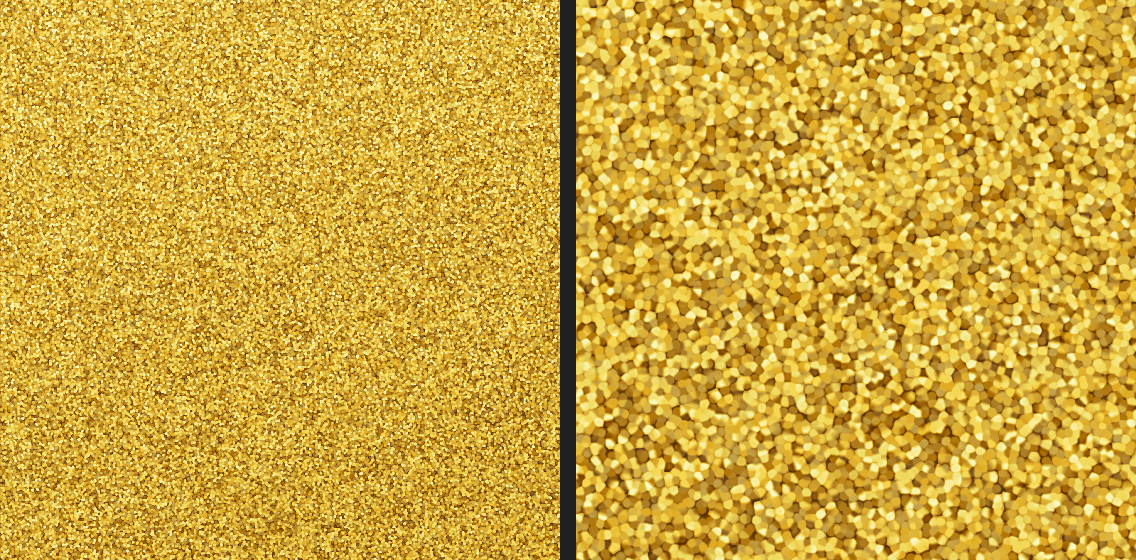
Left: the whole. Right: its middle third, enlarged.
Reproduce this texture procedurally as a WebGL 1 fragment shader.

```glsl
precision highp float;
// Gold glitter: fine soft cellular flakes with dark gaps under gentle light from above.

uniform vec2 u_resolution;

const float FLAKES_ACROSS = 228.0;
const float FLAKE_SHARPNESS = 8.0;
const float SURROUND_SHARPNESS = 2.8;

const vec3 SHADOW = vec3(0.47, 0.28, 0.04);
const vec3 BRONZE = vec3(0.69, 0.48, 0.08);
const vec3 OCHRE  = vec3(0.77, 0.61, 0.23);
const vec3 GOLD   = vec3(0.87, 0.69, 0.19);
const vec3 YELLOW = vec3(0.95, 0.85, 0.35);
const vec3 SPARK  = vec3(0.98, 0.96, 0.72);
const vec3 VIOLET = vec3(0.42, 0.16, 0.62);

// Three random values per cell.
vec3 hash3(vec2 cell) {
  vec3 p = fract(cell.xyx * vec3(0.1031, 0.1030, 0.0973));
  p += dot(p, p.yxz + 33.33);
  return fract((p.xxy + p.yzz) * p.zyx);
}

// Cellular noise: x = blended tone, y = distance to nearest seed, z = tint.
vec3 cellular(vec2 p, float sharpness) {
  vec2 cell = floor(p);
  vec2 local = fract(p);
  vec2 blended = vec2(0.0);
  float total = 0.0;
  float nearest = 4.0;
  for (int y = -1; y <= 1; y++) {
    for (int x = -1; x <= 1; x++) {
      vec2 offset = vec2(float(x), float(y));
      vec3 seed = hash3(cell + offset);
      vec3 shade = hash3(cell + offset + 417.0);
      vec2 delta = offset + seed.xy - local;
      float distSq = dot(delta, delta);
      float weight = exp(-sharpness * distSq);
      blended += weight * vec2(seed.z, shade.x);
      total += weight;
      nearest = min(nearest, distSq);
    }
  }
  blended /= max(total, 1e-12);
  return vec3(blended.x, sqrt(nearest), blended.y);
}

// Broad light: brighter at the top left, with slow waves.
float broadLight(vec2 uv) {
  float slope = 0.11 * (uv.y - 0.5) - 0.03 * (uv.x - 0.5);
  float waves = sin(uv.x * 9.0 + 2.0 * sin(uv.y * 5.0))
              + sin(uv.y * 13.0 - uv.x * 6.0 + 1.7);
  return slope + 0.006 * waves;
}

// Tone from 0 (shadow) to 1 (spark) mapped to metal colours.
vec3 goldRamp(float tone) {
  vec3 color = mix(SHADOW, BRONZE, smoothstep(0.03, 0.20, tone));
  color = mix(color, OCHRE, smoothstep(0.26, 0.36, tone));
  color = mix(color, GOLD, smoothstep(0.38, 0.48, tone));
  color = mix(color, YELLOW, smoothstep(0.56, 0.75, tone));
  return mix(color, SPARK, smoothstep(0.79, 1.0, tone));
}

// A very rare violet fleck.
float rareFleck(vec2 p) {
  vec2 center = floor(p) + 0.5;
  float chosen = step(0.9998, hash3(floor(p) + 91.0).x);
  return chosen * (1.0 - smoothstep(0.25, 0.5, length(p - center)));
}

void main() {
  vec2 uv = gl_FragCoord.xy / u_resolution;
  vec2 flakeSpace = gl_FragCoord.xy / u_resolution.y * FLAKES_ACROSS;

  // Each flake stands out against its surround, which keeps the field even.
  vec3 flake = cellular(flakeSpace, FLAKE_SHARPNESS);
  float surround = cellular(flakeSpace, SURROUND_SHARPNESS).x;
  float contrast = (flake.x - 0.5) - 0.45 * (surround - 0.5);
  float gap = smoothstep(0.48, 0.85, flake.y);
  float tone = 0.545 + 1.4 * contrast + broadLight(uv) - 0.32 * gap;

  // Tint varies from flake to flake, and the deepest gaps go nearly brown.
  vec3 color = goldRamp(tone);
  color += (flake.z - 0.5) * vec3(0.03, -0.04, -0.14);
  color *= 1.0 - 0.3 * smoothstep(0.03, -0.16, tone);
  color = mix(color, VIOLET, 0.8 * rareFleck(flakeSpace));
  gl_FragColor = vec4(clamp(color, 0.0, 1.0), 1.0);
}
```
